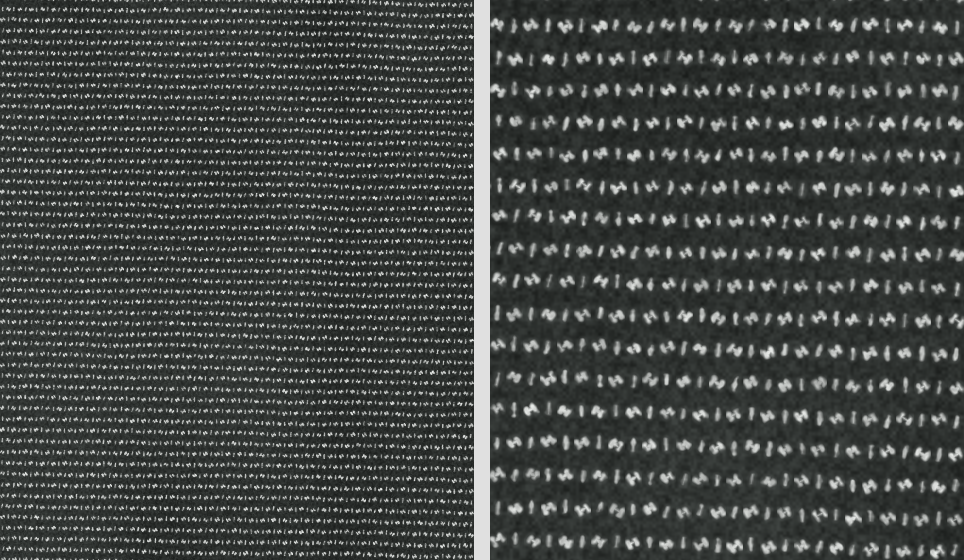
Left, the full canvas; right, a detail of the centre.
A WebGL 2 fragment shader for this texture:

```glsl
#version 300 es
precision highp float;
// Dark woven cloth with rows of pale stitches, thin ticks alternating with z-shaped knots.

uniform vec2 u_resolution;
out vec4 outColor;

const float COLUMNS = 84.0;        // stitches across, ticks and knots together
const float ROWS = 51.75;          // stitch rows down
const float FIRST_ROW = 0.31;      // offset of the first full row from the top
const float SAG = 0.62;            // drop of the rows toward the right, in rows
const float CELL_WIDTH = 0.523;    // column pitch measured in row pitches
const float JITTER = 0.06;
const float SOFTNESS = 0.06;
const float TICK_RADIUS = 0.062;
const float LOBE_RADIUS = 0.074;
const float BRIDGE_RADIUS = 0.055;
const float GRAIN_CONTRAST = 1.5;
const vec3 DARK_THREAD = vec3(0.125, 0.137, 0.129);
const vec3 LIGHT_THREAD = vec3(0.232, 0.250, 0.240);
const vec3 PALE_YARN = vec3(0.87, 0.88, 0.87);

float hash(vec2 p) {
    vec3 q = fract(vec3(p.xyx) * 0.1031);
    q += dot(q, q.yzx + 33.33);
    return fract((q.x + q.y) * q.z);
}

float noise(vec2 p) {
    vec2 cell = floor(p);
    vec2 f = fract(p);
    f = f * f * (3.0 - 2.0 * f);
    float low = mix(hash(cell), hash(cell + vec2(1, 0)), f.x);
    float high = mix(hash(cell + vec2(0, 1)), hash(cell + vec2(1, 1)), f.x);
    return mix(low, high, f.y);
}

float segment(vec2 p, vec2 a, vec2 b) {
    vec2 pa = p - a, ba = b - a;
    return length(pa - ba * clamp(dot(pa, ba) / dot(ba, ba), 0.0, 1.0));
}

// Short upright stitch with a slight lean, tapered to its tips
float tick(vec2 p, float lean, float size) {
    vec2 tip = vec2(0.03 * lean, 0.15 * size);
    return segment(p, -tip, tip) - TICK_RADIUS + 0.12 * abs(p.y);
}

// Two slanted lobes joined by a diagonal bridge
float knot(vec2 p, float size) {
    vec2 offset = vec2(0.095, 0.06) * size;
    vec2 slant = vec2(0.05, -0.07) * size;
    float left = segment(p, -offset - slant, -offset + slant * 0.7);
    float right = segment(p, offset - slant * 0.7, offset + slant);
    float bridge = segment(p, -offset, offset) - BRIDGE_RADIUS;
    return min(min(left, right) - LOBE_RADIUS, bridge);
}

void main() {
    vec2 uv = gl_FragCoord.xy / u_resolution;
    float pixel = ROWS / u_resolution.y;

    // Gently warped grid, counted from the top left
    vec2 grid = vec2(uv.x * COLUMNS, (1.0 - uv.y) * ROWS - FIRST_ROW);
    grid.y -= SAG * pow(uv.x, 1.4);
    grid += 0.22 * (vec2(noise(uv * 9.0), noise(uv * 8.0 + 40.0)) - 0.5);
    vec2 id = floor(grid);
    vec2 p = (fract(grid) - 0.5) * vec2(CELL_WIDTH, -1.0);

    // Variation from stitch to stitch
    float seed = hash(id + 17.0);
    p -= JITTER * (vec2(hash(id + 31.0), hash(id + 57.0)) - 0.5) * vec2(1.0, 1.8);
    float size = mix(0.82, 1.15, hash(id + 83.0));
    float isKnot = mod(id.x + id.y, 2.0);
    p.x *= seed < 0.2 ? -1.0 : 1.0;

    // Fuzzy stitch mask
    float fuzz = (noise(grid * vec2(4.0, 7.0)) - 0.5) * 0.08;
    float d = isKnot > 0.5 ? knot(p, size) : tick(p, seed * 2.0 - 0.6, size);
    float edge = max(SOFTNESS, 0.6 * pixel);
    float stitch = 1.0 - smoothstep(-edge, edge, d + fuzz);
    stitch *= mix(0.76, 1.0, hash(id + 109.0)) * mix(0.9, 1.0, isKnot);

    // Ground cloth: fine grain, thread ribs and broad wear
    float grain = noise(grid * vec2(2.7, 5.1) + 200.0);
    float fine = noise(grid * vec2(5.3, 9.7) + 500.0);
    float rib = cos(6.28318 * grid.x);
    float wear = noise(uv * vec2(6.0, 3.0) + 11.0);
    float speckle = 0.4 * grain + 0.4 * fine - 0.4;
    float tone = 0.46 + GRAIN_CONTRAST * speckle + 0.06 * rib + 0.4 * (wear - 0.5);
    float fold = exp(-pow((uv.x - 0.72) / 0.07, 2.0));
    vec3 cloth = mix(DARK_THREAD, LIGHT_THREAD, tone) * (1.0 - 0.13 * fold);

    // Faint glow of fibres around each stitch
    cloth += 0.07 * (1.0 - smoothstep(0.0, 0.15, d));

    vec3 yarn = PALE_YARN * mix(0.86, 1.06, fine);
    outColor = vec4(mix(cloth, yarn, stitch), 1.0);
}
```
